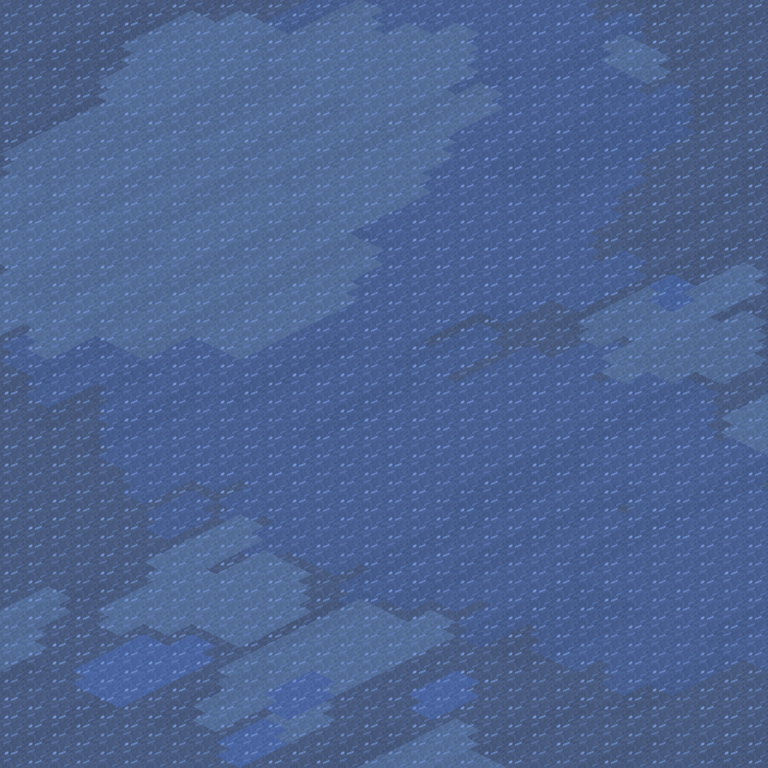
A Shadertoy shader for this texture:

```glsl
// Isometric terraces of blue tiles in ragged patches, covered with a woven grain and small glints.

const float TAU = 6.2832;
const float TILES = 16.0;                    // iso tiles across the canvas
const vec2 WEAVE = vec2(32.0, 42.667);       // glint repeats across and up
const float WEAVE_SLOPE = 0.375;

const vec3 SLATE = vec3(0.284, 0.356, 0.503);
const vec3 BLUE  = vec3(0.280, 0.373, 0.570);
const vec3 PALE  = vec3(0.328, 0.430, 0.600);
const vec3 VIVID = vec3(0.288, 0.393, 0.625);
const vec3 GLINT = vec3(0.440, 0.565, 0.820);

float hash(vec2 p, float seed) {
    vec3 h = fract(vec3(p.xyx + seed * 7.31) * vec3(0.1031, 0.1030, 0.0973));
    h += dot(h, h.yzx + 33.33);
    return fract((h.x + h.y) * h.z);
}

// Positive inside a tilted ellipse, 1 at its centre.
float ellipse(vec2 p, vec2 centre, vec2 radius, float angle) {
    float c = cos(angle), s = sin(angle);
    return 1.0 - length(mat2(c, -s, s, c) * (p - centre) / radius);
}

// Cellular scatter of ellipses; density is the share of cells in use.
float scatter(vec2 p, float cells, vec2 radius, float density, float seed) {
    float best = -1.0;
    for (int j = -1; j <= 1; j++)
    for (int i = -1; i <= 1; i++) {
        vec2 id = floor(p * cells) + vec2(i, j);
        if (hash(id, seed) > density) continue;
        vec2 jitter = vec2(hash(id, seed + 1.0), hash(id, seed + 2.0));
        vec2 centre = (id + 0.2 + 0.6 * jitter) / cells;
        float size = 0.65 + 0.7 * hash(id, seed + 3.0);
        best = max(best, ellipse(p, centre, radius * size, 0.35));
    }
    return best;
}

vec2 toIso(vec2 p) {
    return vec2(p.x + 2.0 * p.y, p.x - 2.0 * p.y) * TILES;
}

// Terrain kind of the tile under p: 0 slate, 1 blue, 2 pale, 3 vivid.
int tileKind(vec2 p) {
    vec2 tile = floor(toIso(p));
    vec2 c = tile + 0.5;
    vec2 q = vec2((c.x + c.y) * 0.5, (c.x - c.y) * 0.25) / TILES;

    // Ragged fingers along the rising axis, plus a slow bend
    float slide = hash(vec2(tile.y, 3.0), 1.0) + 0.4 * hash(tile, 2.0) - 0.7;
    q += 0.085 * slide * vec2(1.0, 0.5);
    q += 0.02 * sin(q.yx * vec2(19.0, 15.0) + vec2(1.0, 2.5));

    float band = ellipse(q, vec2(0.55, 0.42), vec2(0.64, 0.205), -0.40);
    float arm = ellipse(q, vec2(0.60, 0.83), vec2(0.24, 0.27), 0.2);
    float blue = max(band, arm);
    float terrace = ellipse(q, vec2(0.28, 0.75), vec2(0.33, 0.19), 0.45);
    float patches = scatter(q, 3.0, vec2(0.13, 0.075), 0.85, 5.0);
    float pockets = scatter(q, 4.0, vec2(0.065, 0.03), 0.6, 11.0);
    float pools = scatter(q, 4.0, vec2(0.05, 0.025), 0.4, 17.0);

    if (pools > 0.0 && blue < 0.05 && terrace < 0.15) return 3;
    if (terrace > 0.0 || (patches > 0.0 && blue < -0.06)) return 2;
    return blue > 0.0 && (pockets < 0.0 || blue > 0.5) ? 1 : 0;
}

// Tile colour, with the higher kind raised as a block and faint iso streaks.
vec3 terrain(vec2 p) {
    const float lift = 0.018;
    int kind = max(tileKind(p), tileKind(p - vec2(0.0, lift)));
    vec3 colour = kind == 0 ? SLATE : kind == 1 ? BLUE : kind == 2 ? PALE : VIVID;
    vec2 strip = floor(toIso(p) * vec2(0.2, 1.0));
    return colour * (1.0 - 0.03 * step(0.68, hash(strip, 23.0)));
}

float dash(vec2 p, vec2 centre, float halfLength, float radius, float blur) {
    p -= centre;
    p.x -= clamp(p.x, -halfLength, halfLength);
    return 1.0 - smoothstep(radius - blur, radius + blur, length(p));
}

// Fine tileable grain from layered sines and small flecks, about -1 to 1.
float grain(vec2 t) {
    vec2 a = t * TAU;
    float waves = 0.4 * sin(3.0 * a.x + 2.0 * a.y + 1.5 * sin(2.0 * a.x - a.y))
                + 0.35 * sin(4.0 * a.y - 2.0 * a.x + 1.2 * sin(3.0 * a.x))
                + 0.25 * sin(5.0 * a.x + 3.0 * a.y);
    float fleck = hash(floor(fract(t) * vec2(10.0, 8.0)), 31.0) * 2.0 - 1.0;
    return 0.65 * waves + 0.5 * fleck;
}

// Soft slanted dashes and a bright dot in each weave cell.
float glints(vec2 t, float blur) {
    vec2 p = (fract(t) - 0.5) / WEAVE;
    float g = 0.75 * dash(p, vec2(0.003, 0.001), 0.0032, 0.0013, blur);
    g = max(g, dash(p, vec2(-0.007, 0.0045), 0.0007, 0.0017, blur));
    g = max(g, 0.42 * dash(p, vec2(-0.006, -0.005), 0.0035, 0.0012, blur));
    g = max(g, 0.4 * dash(p, vec2(0.009, 0.0065), 0.0025, 0.0012, blur));
    return g * (0.75 + 0.35 * hash(floor(t), 29.0));
}

void mainImage(out vec4 fragColor, in vec2 fragCoord) {
    float pixel = 1.0 / iResolution.y;
    vec2 uv = fragCoord * pixel;

    // Smooth tile edges with four samples
    vec3 colour = vec3(0.0);
    for (int i = 0; i < 4; i++) {
        vec2 offset = vec2(i & 1, i >> 1) * 0.5 - 0.25;
        colour += 0.25 * terrain(uv + offset * pixel);
    }

    vec2 t = vec2(uv.x, uv.y - WEAVE_SLOPE * uv.x) * WEAVE;
    colour += 0.038 * grain(t) * vec3(0.8, 0.9, 1.1);
    colour = mix(colour, GLINT, glints(t, max(0.0009, 0.6 * pixel)));
    fragColor = vec4(colour, 1.0);
}
```
